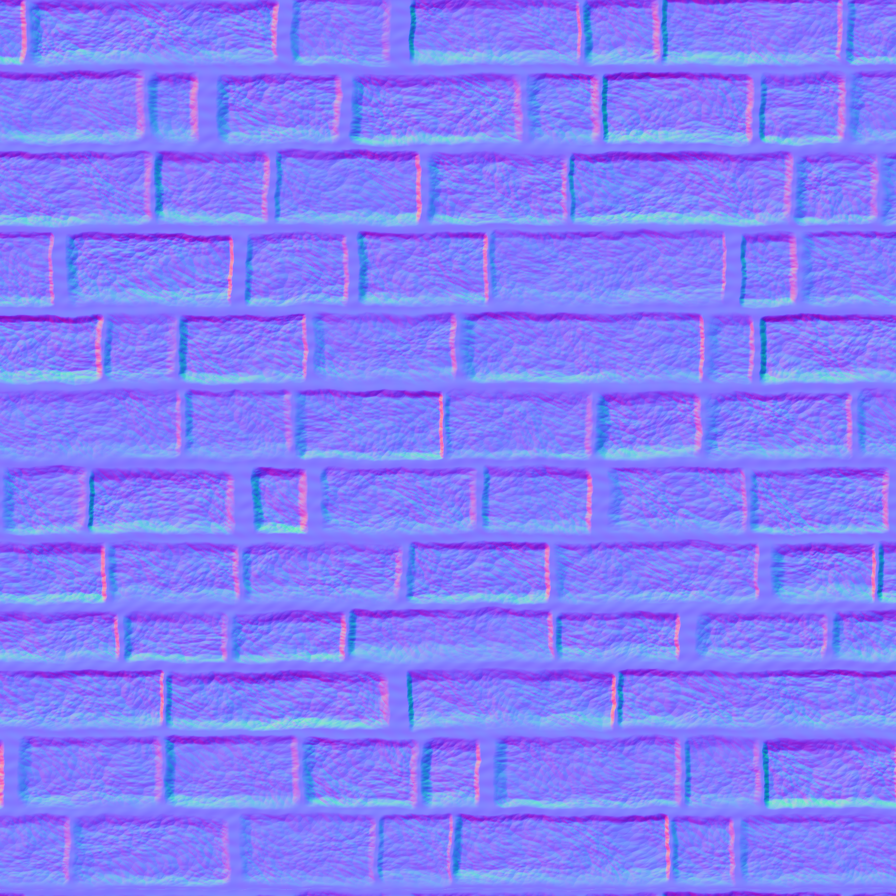
Reproduce this texture map procedurally as a Shadertoy shader.

```glsl
// Tangent-space normal map of a rough stone brick wall in twelve uneven courses.

// Course boundaries from bottom to top; the wall is 12 units square.
const float courseEdge[13] = float[13](0.09, 1.14, 2.19, 3.09, 3.88, 4.81, 5.81,
                                       6.83, 7.86, 8.95, 10.03, 11.09, 12.09);

vec2 hash2(vec2 p) {
    vec3 q = fract(vec3(p.xyx) * vec3(0.1031, 0.1030, 0.0973));
    q += dot(q, q.yzx + 33.33);
    return fract((q.xx + q.yz) * q.zy);
}

// Distance to the nearest scattered cell point.
float cellular(vec2 p) {
    vec2 cell = floor(p), f = p - cell;
    float nearest = 4.0;
    for (int y = -1; y <= 1; y++)
    for (int x = -1; x <= 1; x++) {
        vec2 o = vec2(x, y);
        vec2 d = o + hash2(cell + o + 50.0) - f;
        nearest = min(nearest, dot(d, d));
    }
    return sqrt(nearest);
}

// Horizontal position of a vertical joint, in brick counts along its course.
float jointAt(float i, float row, float count) {
    return i + 0.84 * (hash2(vec2(mod(i, count) + 3.0, row * 7.0 + 11.0)).x - 0.5);
}

// Half the mortar width of a vertical joint; a few joints are much wider.
float jointHalfWidth(float i, float row, float count) {
    float h = hash2(vec2(mod(i, count) + 31.0, row * 5.0 + 2.0)).y;
    return mix(0.012, 0.13, h * h * h * h);
}

// Chipped stone relief with slightly slanted grain.
float stoneGrain(vec2 p) {
    vec2 v = vec2(p.x * 0.7 - p.y * 0.25, p.y * 1.1 + p.x * 0.3);
    v += 0.05 * sin(v.yx * 5.0 + 2.0 * sin(v * 3.1));
    return 0.028 * cellular(v * 2.1)
         + 0.019 * cellular(v * 6.7 + 4.0)
         + 0.010 * cellular(v * 15.0 + 9.0);
}

float wallHeight(vec2 p) {
    // Hand-laid waviness of the joints
    p += 0.010 * vec2(sin(p.y * 5.24 + p.x), sin(p.x * 2.62) + sin(p.x * 6.81 + p.y));
    if (p.y < courseEdge[0]) p.y += 12.0;
    if (p.y >= courseEdge[12]) p.y -= 12.0;

    // Find the course
    int course = 0;
    for (int k = 1; k < 12; k++)
        if (p.y >= courseEdge[k]) course = k;
    float row = float(course);

    // Find the brick between two jittered joints
    float phase = hash2(vec2(row + 17.0, 5.0)).y;
    float count = course == 2 ? 3.0 : (course % 5 == 0 && course > 0) || course == 1 ? 7.0 : 6.0;
    float t = p.x * count / 12.0 - phase;
    float i = floor(t);
    if (t < jointAt(i, row, count)) i -= 1.0;
    else if (t >= jointAt(i + 1.0, row, count)) i += 1.0;

    vec2 id = vec2(mod(i, count), row);
    vec2 shape = hash2(id + vec2(61.0, 23.0));
    vec2 sideBevel = mix(vec2(0.07, 0.05), vec2(0.22, 0.14), hash2(id + vec2(83.0, 41.0)));
    vec2 bedBevel = mix(vec2(0.12, 0.09), vec2(0.28, 0.20), hash2(id + vec2(7.0, 97.0)));

    // Distances from the four brick edges, worn by the grain
    float grain = stoneGrain(p + 7.0 * shape);
    float wear = 1.1 * (grain - 0.024);
    float unit = 12.0 / count;
    float left = (t - jointAt(i, row, count)) * unit - jointHalfWidth(i, row, count);
    float right = (jointAt(i + 1.0, row, count) - t) * unit
                - jointHalfWidth(i + 1.0, row, count);
    float bottom = p.y - courseEdge[course] - 0.03;
    float top = courseEdge[course + 1] - p.y - 0.03 - 0.05 * shape.y;
    float face = smoothstep(0.0, sideBevel.x, left + wear)
               * smoothstep(0.0, sideBevel.y, right + wear)
               * smoothstep(0.0, bedBevel.x, bottom + wear)
               * smoothstep(0.0, bedBevel.y, top + wear);

    // Raised stone, uneven along its length, over trowelled mortar
    float raise = mix(0.010, 0.075, shape.x)
                * (0.8 + 0.35 * sin(p.x * 1.9 + p.y + 20.0 * shape.y));
    float mortar = 0.002 * sin(p.y * 32.0 + 1.5 * sin(p.x * 1.57))
                 + 0.001 * sin(p.x * 23.0 + 4.0 * sin(p.y * 9.0));
    return face * (raise + grain * mix(0.7, 1.15, shape.y)) + (1.0 - face) * mortar;
}

void mainImage(out vec4 fragColor, in vec2 fragCoord) {
    vec2 p = fragCoord / iResolution.xy * 12.0;

    // Central differences give the slope; green points down the wall
    vec2 e = vec2(0.011, 0.0);
    vec2 slope = vec2(wallHeight(p + e.xy) - wallHeight(p - e.xy),
                      wallHeight(p + e.yx) - wallHeight(p - e.yx)) / (2.0 * e.x);

    // A faint overall lean toward the right and top
    vec3 normal = normalize(vec3(0.03 - slope.x, slope.y - 0.02, 1.0));
    fragColor = vec4(normal * 0.5 + 0.5, 1.0);
}
```
